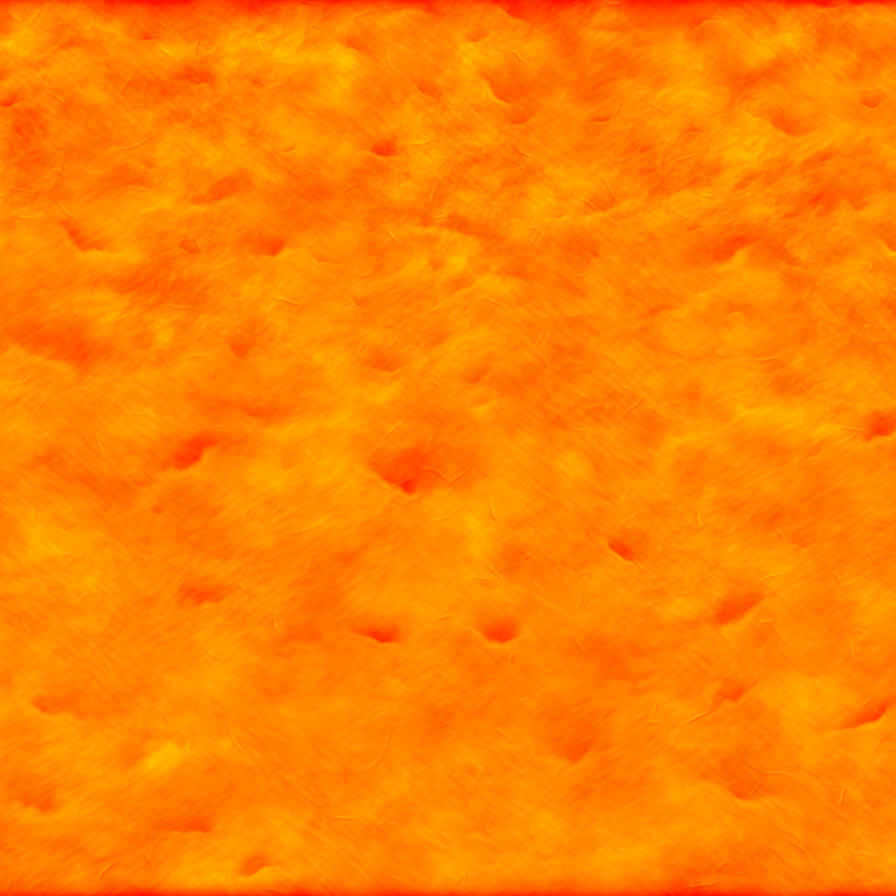
A WebGL 2 fragment shader for this texture:

```glsl
#version 300 es
precision highp float;

#define BASE_GREEN 0.522
#define MOTTLE 0.23
#define MOTTLE_SCALE vec2(7.0, 10.0)
#define DENT_DEPTH 0.3
#define DENT_CELLS 7.5
#define PIT_CELLS 16.0
#define CREASE_DEPTH 0.2
#define CREASE_CELLS 15.0
#define CREASE_WIDTH 0.0015
#define RELIEF 0.2
#define GRAIN 0.05
#define BORDER_DEPTH 0.36

uniform vec2 u_resolution;
out vec4 fragColor;

vec2 hash2(vec2 c) {
  vec3 h = fract(c.xyx * vec3(0.1031, 0.1030, 0.0973));
  h += dot(h, h.yzx + 33.33);
  return fract((h.xx + h.yz) * h.zy);
}

mat2 rotation(float a) {
  return mat2(cos(a), -sin(a), sin(a), cos(a));
}

float cornerSlope(vec2 cell, vec2 offset) {
  return dot(hash2(cell + 71.0) * 2.0 - 1.0, offset);
}

// Gradient noise, roughly -1 to 1
float noise(vec2 p) {
  vec2 i = floor(p), f = p - i;
  vec2 u = f * f * f * (f * (f * 6.0 - 15.0) + 10.0);
  vec2 e = vec2(1.0, 0.0);
  float low = mix(cornerSlope(i, f), cornerSlope(i + e, f - e), u.x);
  float high = mix(cornerSlope(i + e.yx, f - e.yx), cornerSlope(i + 1.0, f - 1.0), u.x);
  return 1.6 * mix(low, high, u.y);
}

float fbm(vec2 p) {
  float sum = 0.0, amp = 0.5;
  for (int i = 0; i < 6; i++) {
    sum += amp * noise(p);
    p = rotation(0.6) * p * 2.03 + 17.3;
    amp *= 0.55;
  }
  return sum;
}

// Slope of a folded height field: flat facets that meet in sharp edges
float relief(vec2 p) {
  return abs(fbm(p)) - abs(fbm(p + vec2(0.05, -0.1)));
}

// Scattered hollows: soft above, sharp V-shaped lower lip with a light rim
float dents(vec2 p, float cells, float seed) {
  vec2 g = p * cells, id = floor(g);
  float sum = 0.0;
  for (int y = -1; y <= 1; y++)
  for (int x = -1; x <= 1; x++) {
    vec2 cell = id + vec2(x, y);
    vec2 place = hash2(cell + seed), kind = hash2(cell + seed + 57.0);
    vec2 d = rotation((kind.x - 0.5) * 1.1) * (g - cell - 0.1 - 0.8 * place);
    d /= mix(0.17, 0.4, fract(kind.x * 7.3));
    d.y -= 0.18 * abs(d.x);
    float reach = mix(0.12, 0.6, smoothstep(-0.1, 0.1, d.y));
    float across = exp(-1.6 * d.x * d.x);
    float hollow = exp(-pow(abs(d.y / reach), 2.0));
    float rim = exp(-pow(abs((d.y + 0.24) / 0.1), 2.0));
    sum += smoothstep(0.25, 1.0, kind.y) * across * (hollow - 0.28 * rim);
  }
  return sum;
}

// Short bent scratches, dark on one side and light on the other
float creases(vec2 p, float cells, float density, float seed) {
  vec2 g = p * cells, id = floor(g);
  float width = max(CREASE_WIDTH, 0.8 / u_resolution.y) * cells;
  float sum = 0.0;
  for (int y = -1; y <= 1; y++)
  for (int x = -1; x <= 1; x++) {
    vec2 cell = id + vec2(x, y);
    vec2 place = hash2(cell + seed), kind = hash2(cell + seed + 31.0);
    vec2 d = rotation((kind.x - 0.5) * 2.6) * (g - cell - place);
    float span = mix(0.15, 0.45, fract(kind.y * 9.1));
    d.y += (fract(kind.x * 5.7) - 0.5) * 1.6 * d.x * d.x;
    float side = d.y / width;
    float fade = 1.0 - smoothstep(0.2 * span, span, abs(d.x));
    sum += smoothstep(1.0 - density, 1.0, kind.y) * fade * side * exp(-0.7 * side * side);
  }
  return sum;
}

void main() {
  vec2 uv = gl_FragCoord.xy / u_resolution;
  vec2 warp = vec2(noise(uv * 17.0), noise(uv * 17.0 + 40.0));
  vec2 ripple = vec2(noise(uv * 60.0), noise(uv * 60.0 + 25.0));
  vec2 p = uv + 0.012 * warp + 0.0045 * ripple;
  float rough = smoothstep(0.2, 0.9, uv.y);
  float patches = smoothstep(-0.4, 0.5, noise(uv * 7.0 + 60.0));

  // Cloudy tone with light patches
  float green = BASE_GREEN + MOTTLE * fbm(p * MOTTLE_SCALE);
  green += 0.13 * mix(0.3, 1.0, rough) * noise(p * vec2(20.0, 27.0));
  green += 0.08 * smoothstep(0.25, 0.75, noise(p * vec2(14.0, 22.0) + 90.0));

  // Hollows and scratches
  float wear = 0.85 + 0.8 * fbm(p * 28.0);
  green -= DENT_DEPTH * wear * dents(p, DENT_CELLS, 3.0);
  green -= DENT_DEPTH * wear * mix(0.15, 0.65, rough) * dents(p, PIT_CELLS, 120.0);
  float density = mix(0.45, 0.85, rough);
  vec2 bent = uv + 0.008 * warp + 0.0015 * ripple;
  float scratches = creases(bent, CREASE_CELLS, density, 210.0);
  scratches += 0.7 * creases(bent, CREASE_CELLS * 1.7, density, 330.0);
  green += CREASE_DEPTH * mix(0.5, 1.0, patches) * scratches;

  // Faceted relief and brushed grain in two directions
  float strength = RELIEF * mix(0.6, 1.1, rough) * mix(0.6, 1.3, patches);
  green += strength * (relief(p * 12.0) + 0.8 * relief(uv * 34.0 + 5.0));
  vec2 brushed = uv + 0.003 * warp;
  float falling = noise(vec2(45.0, 190.0) * (rotation(0.55) * brushed));
  float rising = noise(vec2(40.0, 180.0) * (rotation(-0.7) * brushed));
  green += GRAIN * mix(falling, rising, smoothstep(-0.3, 0.3, noise(uv * 4.0 + 8.0)));

  // Dark upper and lower borders
  float edge = exp(-(1.0 - uv.y) / 0.012) + exp(-uv.y / 0.009);
  green -= BORDER_DEPTH * edge * (1.0 + 0.5 * noise(uv * vec2(14.0, 5.0)));

  fragColor = vec4(1.0, clamp(green, 0.08, 0.82), 0.0, 1.0);
}
```
